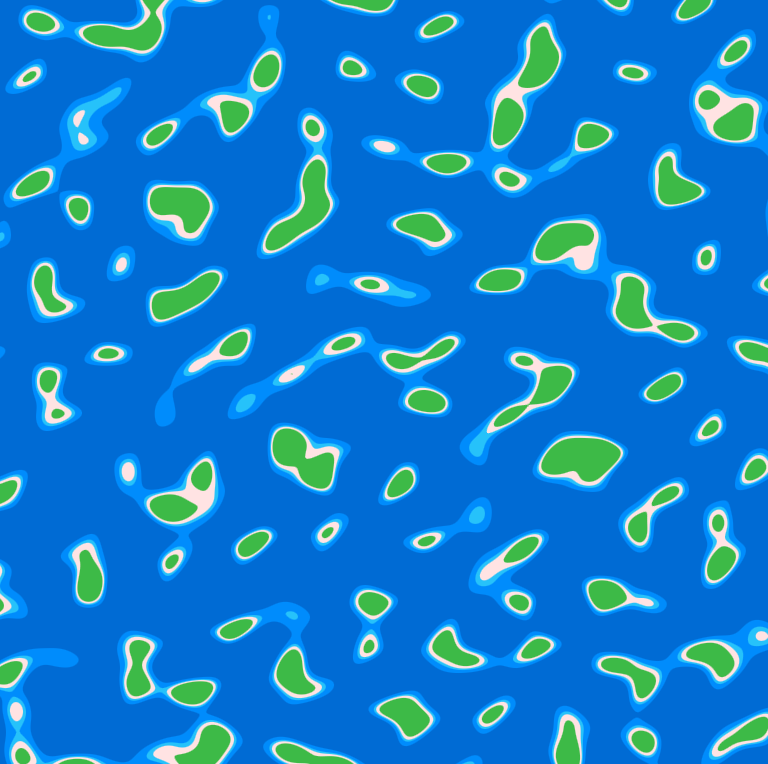
This texture is drawn by a WebGL 2 fragment shader. Its source:

```glsl
#version 300 es
precision highp float;
precision highp int;
// Scattered green islands with pale beaches and shallow water in a flat blue sea.
// A simplex noise with gradients of varied strength serves as a height map,
// which is slightly stretched along one axis and cut into five flat bands.

uniform vec2 u_resolution;
out vec4 fragColor;

#define FREQUENCY 9.0      // noise cells per canvas height
#define STRETCH 1.16       // elongation of the islands
#define AXIS_ANGLE 0.38    // direction of the elongation, radians
#define SEED 37u
#define SHALLOW_LEVEL 0.665
#define LAGOON_LEVEL 1.01
#define BEACH_LEVEL 1.16
#define LAND_LEVEL 1.37
#define WEAKEST 0.55       // range of gradient strength
#define STRONGEST 1.30

const vec3 SEA     = vec3(0.00, 0.42, 0.83);
const vec3 SHALLOW = vec3(0.00, 0.55, 0.99);
const vec3 LAGOON  = vec3(0.15, 0.76, 0.98);
const vec3 BEACH   = vec3(1.00, 0.89, 0.89);
const vec3 LAND    = vec3(0.24, 0.73, 0.28);

// Integer hash: three random values in 0..1 per lattice point
vec3 hash3(ivec2 cell) {
    uvec3 v = uvec3(uvec2(cell + 4096), SEED);
    v = v * 1664525u + 1013904u;
    v.x += v.y * v.z;
    v.y += v.z * v.x;
    v.z += v.x * v.y;
    v ^= v >> 16u;
    v.x += v.y * v.z;
    v.y += v.z * v.x;
    v.z += v.x * v.y;
    return vec3(v >> 8u) / 16777216.0;
}

// Contribution of one lattice corner at the given offset
float corner(ivec2 cell, vec2 offset) {
    vec3 h = hash3(cell);
    vec2 slope = normalize(h.xy - 0.5 + 1e-5) * mix(WEAKEST, STRONGEST, h.z);
    float falloff = max(0.5 - dot(offset, offset), 0.0);
    falloff *= falloff;
    return falloff * falloff * dot(slope, offset);
}

// Simplex noise scaled to a standard deviation of about one
float simplex(vec2 p) {
    const float SKEW = 0.366025;
    const float UNSKEW = 0.211325;
    vec2 cell = floor(p + (p.x + p.y) * SKEW);
    vec2 d0 = p - cell + (cell.x + cell.y) * UNSKEW;
    vec2 side = d0.x > d0.y ? vec2(1.0, 0.0) : vec2(0.0, 1.0);
    vec2 d1 = d0 - side + UNSKEW;
    vec2 d2 = d0 - 1.0 + 2.0 * UNSKEW;
    ivec2 c = ivec2(cell);
    return 194.0 * (corner(c, d0) + corner(c + ivec2(side), d1) + corner(c + 1, d2));
}

// Smoothed step, one pixel wide
float above(float level, float height, float width) {
    return clamp((height - level) / width + 0.5, 0.0, 1.0);
}

void main() {
    vec2 uv = gl_FragCoord.xy / u_resolution.y;

    // Stretched height map
    vec2 axis = vec2(cos(AXIS_ANGLE), sin(AXIS_ANGLE));
    vec2 across = vec2(-axis.y, axis.x);
    vec2 p = vec2(dot(uv, axis) / STRETCH, dot(uv, across) * STRETCH);
    float height = simplex(p * FREQUENCY);
    float width = max(fwidth(height), 1e-4);

    // Flat bands from the sea up to the land
    vec3 color = SEA;
    color = mix(color, SHALLOW, above(SHALLOW_LEVEL, height, width));
    color = mix(color, LAGOON, above(LAGOON_LEVEL, height, width));
    color = mix(color, BEACH, above(BEACH_LEVEL, height, width));
    color = mix(color, LAND, above(LAND_LEVEL, height, width));
    fragColor = vec4(color, 1.0);
}
```
